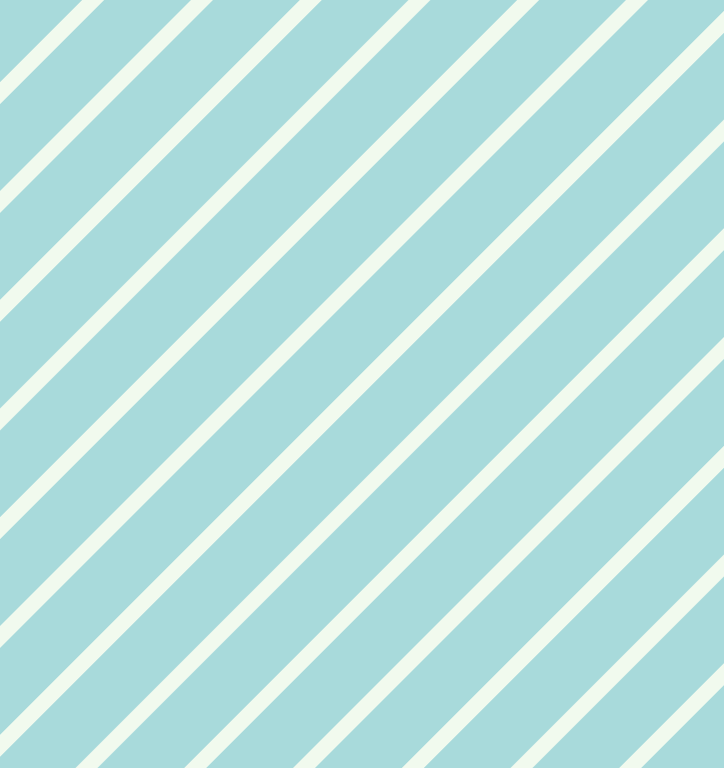
Write a Shadertoy shader that draws this pattern.

```glsl
// Evenly spaced cream diagonal stripes on a flat pale aqua ground.

// Lengths are in canvas heights, measured along the top edge.
#define STRIPE_PERIOD 0.1416
#define STRIPE_WIDTH  0.0286
#define FIRST_CENTRE  0.1214
#define GROUND_COLOUR vec3(0.66, 0.855, 0.86)
#define STRIPE_COLOUR vec3(0.945, 0.98, 0.935)

// Signed distance along the top edge to the nearest stripe border.
float stripeDistance(float across) {
    float cell = fract((across - FIRST_CENTRE) / STRIPE_PERIOD + 0.5) - 0.5;
    return abs(cell) * STRIPE_PERIOD - 0.5 * STRIPE_WIDTH;
}

void mainImage(out vec4 fragColor, in vec2 fragCoord) {
    vec2 p = fragCoord / iResolution.y;

    // Stripes rise at 45 degrees, counted from the top left corner.
    float across = p.x + 1.0 - p.y;

    // One pixel of smoothing, scaled for the diagonal.
    float pixel = sqrt(2.0) / iResolution.y;
    float coverage = clamp(0.5 - stripeDistance(across) / pixel, 0.0, 1.0);

    fragColor = vec4(mix(GROUND_COLOUR, STRIPE_COLOUR, coverage), 1.0);
}
```
